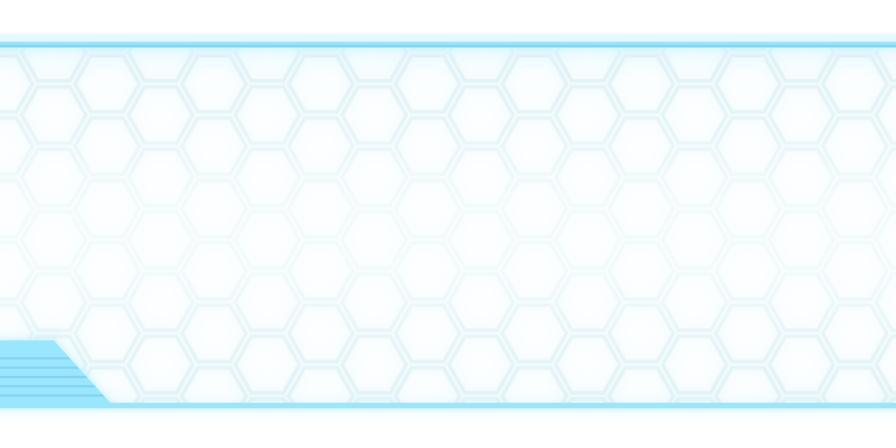
Write a Shadertoy shader that draws this background.

```glsl
// A pale panel of honeycomb cells between two glowing cyan rules, with a
// striped, slanted tab at the lower left. Cells come from two interleaved
// repeated lattices; every edge and glow is a smoothed distance.

// Distance inward from the border of the nearest flat-topped hexagon.
float hexBorder(vec2 p) {
    vec2 cell = 0.2384 * vec2(1.0, 0.57735);
    vec2 a = mod(p + 0.5 * cell, cell) - 0.5 * cell;
    vec2 b = mod(p, cell) - 0.5 * cell;
    vec2 q = abs(dot(a, a) < dot(b, b) ? a : b);
    return 0.5 * cell.y - max(q.y, dot(q, vec2(0.866, 0.5)));
}

// Smooth horizontal band between two heights.
float band(float y, float low, float high, float soft) {
    return smoothstep(low - soft, low + soft, y)
         * (1.0 - smoothstep(high - soft, high + soft, y));
}

// Signed distance to the tab: a flat top cut by a slanted right side.
float tabDistance(vec2 p) {
    float slant = dot(p - vec2(0.120, 0.240), normalize(vec2(0.138, 0.125)));
    return max(max(p.y - 0.240, slant), 0.090 - p.y);
}

void mainImage(out vec4 fragColor, in vec2 fragCoord) {
    vec2 p = fragCoord / iResolution.y;
    float soft = 0.75 / iResolution.y;
    vec3 white = vec3(1.0);
    vec3 cyan = vec3(0.60, 0.90, 1.0);
    vec3 deepCyan = vec3(0.52, 0.83, 0.93);

    // Honeycomb, strongest toward the upper and lower rules
    float border = hexBorder((p - vec2(0.9544, 0.5344)) * vec2(1.0, 0.988));
    float strength = mix(0.28, 1.0, smoothstep(0.03, 0.36, abs(p.y - 0.48)));
    vec3 panel = vec3(0.988, 0.997, 1.0);
    float innerGlow = exp(-max(border - 0.007, 0.0) / 0.012);
    panel = mix(panel, vec3(0.93, 0.975, 0.985), 0.7 * strength * innerGlow);
    float outline = 1.0 - smoothstep(0.0015, 0.0045 + soft, abs(border - 0.0068));
    panel = mix(panel, vec3(0.875, 0.945, 0.96), 0.8 * strength * outline);

    // Light spilling into the panel from both rules
    float spill = 0.65 * exp(-max(0.894 - p.y, 0.0) / 0.022)
                + 0.35 * exp(-max(p.y - 0.101, 0.0) / 0.012);
    panel = mix(panel, vec3(0.80, 0.95, 1.0), spill);
    vec3 color = mix(white, panel, band(p.y, 0.095, 0.900, soft));

    // Pale halos outside the rules
    float upperHalo = band(p.y, 0.900, 0.925, 0.004);
    float lowerHalo = exp(-max(0.089 - p.y, 0.0) / 0.010) * step(p.y, 0.095);
    color = mix(color, vec3(0.89, 0.97, 1.0), 0.9 * upperHalo);
    color = mix(color, vec3(0.80, 0.95, 1.0), 0.8 * lowerHalo);

    // Tab with its halo and thin horizontal stripes
    float tab = tabDistance(p);
    float tabHalo = exp(-max(tab, 0.0) / 0.009) * step(0.09, p.y);
    color = mix(color, vec3(0.76, 0.94, 1.0), 0.75 * tabHalo);
    float stripe = abs(fract((p.y - 0.117) / 0.0208 + 0.5) - 0.5) * 0.0208;
    float stripes = (1.0 - smoothstep(0.0025 - soft, 0.0025 + soft, stripe))
                  * band(p.y, 0.105, 0.210, soft);
    vec3 tabColor = mix(cyan, deepCyan, stripes);
    color = mix(color, tabColor, 1.0 - smoothstep(-soft, soft, tab));

    // Rules, the upper one with a darker lower edge
    vec3 upperRule = mix(deepCyan, cyan, smoothstep(0.897, 0.903, p.y));
    color = mix(color, upperRule, band(p.y, 0.894, 0.907, soft));
    color = mix(color, cyan, band(p.y, 0.089, 0.101, soft));

    fragColor = vec4(color, 1.0);
}
```
